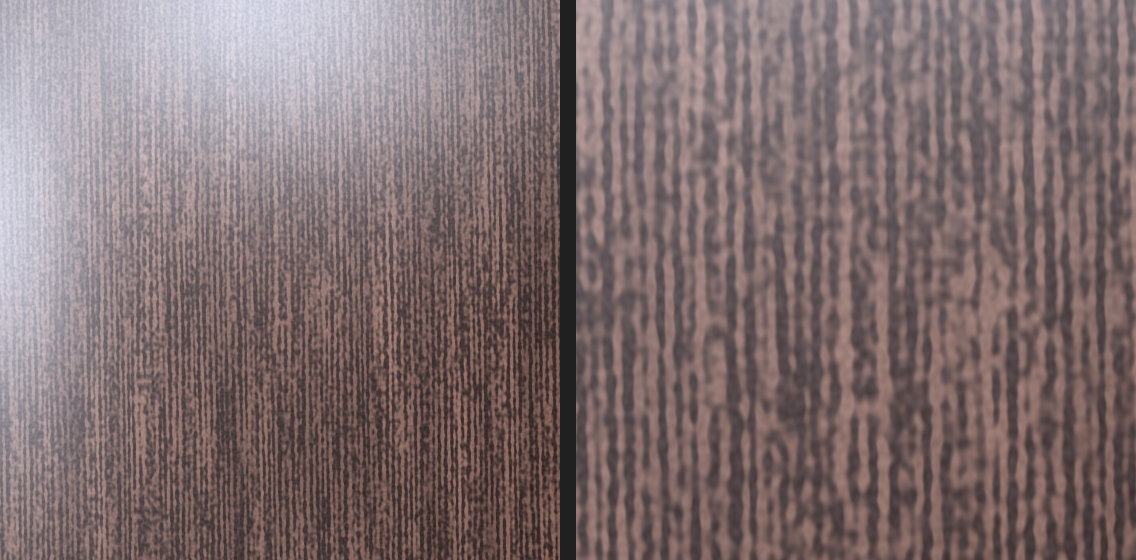
Left: the whole. Right: its middle third, enlarged.
Give the GLSL for this texture, as a three.js fragment shader.

```glsl
varying vec2 vUv;

const vec3 DARK_WOOD = vec3(0.235, 0.175, 0.170);
const vec3 PALE_WOOD = vec3(0.505, 0.375, 0.340);
const vec3 SHEEN = vec3(0.890, 0.900, 0.965);

const float STRIPES = 96.0;         // stripes across the canvas
const float LEAN = 0.012;           // sideways drift from bottom to top
const float SPACING_DRIFT = 0.75;   // uneven spacing, in stripe widths
const float STRIPE_STRENGTH = 0.42;
const float STREAK_STRENGTH = 0.95; // long thin fibres
const float SPECKLE_STRENGTH = 0.95; // short flecks that break the stripes
const float PALE_BIAS = -0.04;
const float EDGE_SOFTNESS = 0.62;
const float GRAIN = 0.07;

const vec2 TOP_GLOW_CENTER = vec2(0.45, 1.02);
const vec2 TOP_GLOW_SIZE = vec2(0.52, 0.36);
const float TOP_GLOW = 0.92;
const vec2 SIDE_GLOW_CENTER = vec2(-0.02, 0.62);
const vec2 SIDE_GLOW_SIZE = vec2(0.19, 0.46);
const float SIDE_GLOW = 0.88;
const float HAZE = 0.15;

float hash(vec2 p) {
  vec3 q = fract(vec3(p.xyx) * 0.1031);
  q += dot(q, q.yzx + 33.33);
  return fract((q.x + q.y) * q.z);
}

vec2 gradient(vec2 cell) {
  float angle = 6.28318 * hash(cell);
  return vec2(cos(angle), sin(angle));
}

// Gradient noise, roughly -0.7 to 0.7
float noise(vec2 p) {
  vec2 i = floor(p);
  vec2 f = p - i;
  vec2 u = f * f * f * (f * (f * 6.0 - 15.0) + 10.0);
  vec2 e = vec2(1.0, 0.0);
  float a = dot(gradient(i), f);
  float b = dot(gradient(i + e.xy), f - e.xy);
  float c = dot(gradient(i + e.yx), f - e.yx);
  float d = dot(gradient(i + e.xx), f - e.xx);
  return mix(mix(a, b, u.x), mix(c, d, u.x), u.y);
}

// Straight stripes broken by fibres and flecks, 0 in dark wood and 1 in pale
float paleMask(vec2 p) {
  float drift = noise(p * vec2(27.0, 1.3));
  float phase = p.x * STRIPES + SPACING_DRIFT * drift;
  float strength = 1.0 + 1.1 * noise(p * vec2(45.0, 7.0) + 31.0);
  float stripe = STRIPE_STRENGTH * strength * cos(6.28318 * phase);

  float streak = noise(p * vec2(118.0, 5.0) + 11.3);
  streak += 0.6 * noise(p * vec2(165.0, 22.0) + 57.7);
  float speckle = noise(p * vec2(150.0, 95.0) + 41.2);
  speckle += 0.5 * noise(p * vec2(85.0, 50.0) + 87.4);

  float field = PALE_BIAS + stripe + STREAK_STRENGTH * streak + SPECKLE_STRENGTH * speckle;
  return smoothstep(-EDGE_SOFTNESS, EDGE_SOFTNESS, field);
}

vec3 woodColor(vec2 p) {
  float band = noise(p * vec2(20.0, 1.2) + 5.0);
  float cloud = noise(p * 3.5 + 9.0);
  vec3 color = mix(DARK_WOOD, PALE_WOOD, paleMask(p) * (1.0 + 0.35 * band));
  return color * (1.0 + 0.1 * band + 0.1 * cloud);
}

float glow(vec2 p, vec2 center, vec2 size) {
  vec2 q = (p - center) / size;
  return exp(-dot(q, q));
}

// Soft reflections joined as overlapping veils
float sheenAmount(vec2 p) {
  float top = TOP_GLOW * glow(p, TOP_GLOW_CENTER, TOP_GLOW_SIZE);
  float side = SIDE_GLOW * glow(p, SIDE_GLOW_CENTER, SIDE_GLOW_SIZE);
  float haze = HAZE * (1.0 - p.x);
  return 1.0 - (1.0 - top) * (1.0 - side) * (1.0 - haze);
}

void main() {
  vec2 woodPoint = vUv + vec2(LEAN * vUv.y, 0.0);
  vec3 wood = woodColor(woodPoint);
  vec3 color = mix(wood, SHEEN, sheenAmount(vUv));

  // The print stays faintly visible under the brightest sheen
  color += 0.12 * (wood - 0.5 * (DARK_WOOD + PALE_WOOD));

  // Fine surface grain
  color += GRAIN * noise(vUv * vec2(210.0, 170.0) + 120.0);

  // Slight falloff into the corners
  vec2 fromMiddle = vUv - 0.5;
  color *= 1.03 - 0.2 * dot(fromMiddle, fromMiddle);

  gl_FragColor = vec4(clamp(color, 0.0, 1.0), 1.0);
}
```
